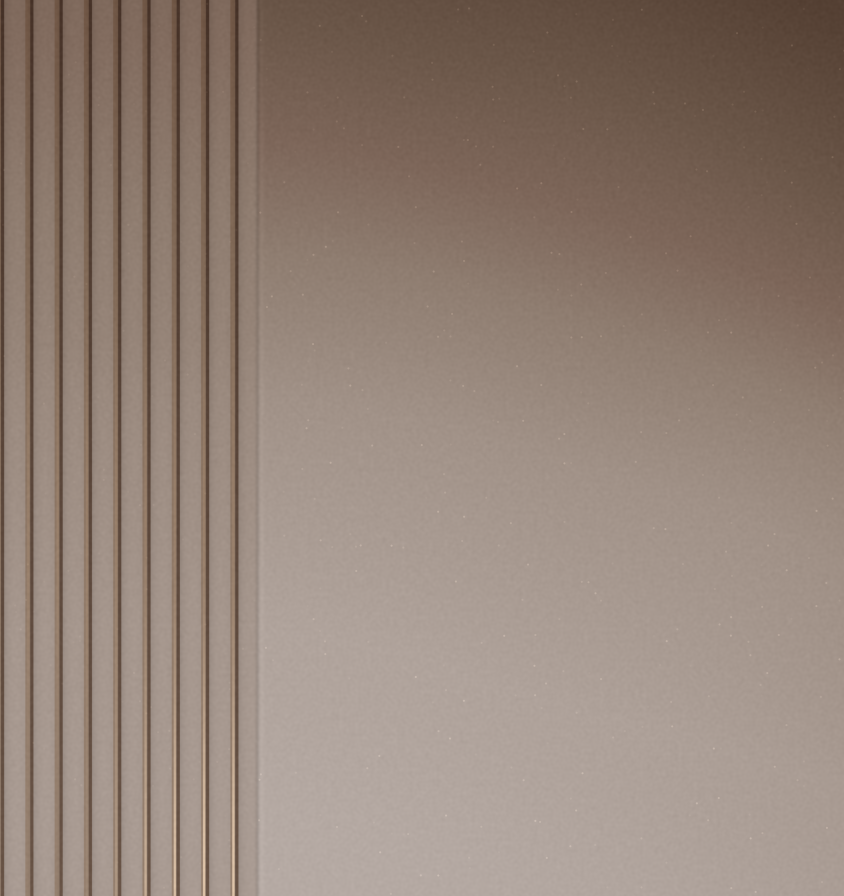
Write a Shadertoy shader that draws this texture.

```glsl
#define GROOVE_PITCH 0.0347
#define GROOVE_FIRST 0.0030
#define GROOVE_LAST 8.0
#define GROOVE_HALF_WIDTH 0.0019
#define PANEL_EDGE 0.305
#define SHADE_SLANT 0.185
#define GRAIN_SCALE 230.0
#define GRAIN_AMOUNT 0.022
#define FLECK_SCALE 150.0
#define FLECK_AMOUNT 0.10

vec2 hash2(vec2 p) {
    vec3 q = fract(p.xyx * vec3(0.1031, 0.1030, 0.0973));
    q += dot(q, q.yzx + 33.33);
    return fract((q.xx + q.yz) * q.zy);
}

float gradientNoise(vec2 p) {
    vec2 cell = floor(p), f = fract(p);
    vec2 u = f * f * f * (f * (f * 6.0 - 15.0) + 10.0);
    vec4 corner;
    for (int i = 0; i < 4; i++) {
        vec2 o = vec2(i & 1, i >> 1);
        corner[i] = dot(hash2(cell + o) * 2.0 - 1.0, f - o);
    }
    return mix(mix(corner.x, corner.y, u.x), mix(corner.z, corner.w, u.x), u.y);
}

// Warm ramp from the lit base to the shaded top
vec3 wallColor(float level) {
    vec3 c = mix(vec3(0.71, 0.665, 0.64), vec3(0.69, 0.64, 0.61),
                 smoothstep(0.05, 0.32, level));
    c = mix(c, vec3(0.63, 0.57, 0.53), clamp((level - 0.30) / 0.25, 0.0, 1.0));
    c = mix(c, vec3(0.56, 0.49, 0.44), clamp((level - 0.55) / 0.17, 0.0, 1.0));
    c = mix(c, vec3(0.49, 0.40, 0.35), clamp((level - 0.72) / 0.12, 0.0, 1.0));
    c = mix(c, vec3(0.42, 0.34, 0.285), clamp((level - 0.84) / 0.13, 0.0, 1.0));
    return mix(c, vec3(0.33, 0.25, 0.20), clamp((level - 0.97) / 0.21, 0.0, 1.0));
}

float band(float d, float halfWidth, float aa) {
    return 1.0 - smoothstep(halfWidth - aa, halfWidth + aa, abs(d));
}

// Ribs parted by dark grooves, each with a lit left lip
vec3 flutedColor(vec3 wall, vec2 uv, float aa) {
    float index = clamp(round((uv.x - GROOVE_FIRST) / GROOVE_PITCH), 0.0, GROOVE_LAST);
    float d = uv.x - GROOVE_FIRST - index * GROOVE_PITCH;
    vec3 c = mix(wall, vec3(0.57, 0.49, 0.435), 0.30);

    // Soft rounding on both sides of the groove
    c *= 1.0 - 0.15 * exp(-abs(d) / 0.0045);

    // Bronze lip with a glint growing toward the lower right
    float lip = band(d + 0.0047, 0.0030, aa);
    c = mix(c, c * vec3(0.91, 0.85, 0.78), lip);
    float glint = smoothstep(0.38, 0.0, uv.y) * smoothstep(2.0, 7.0, index);
    float sheen = exp(-pow((uv.y - 0.42) / 0.24, 2.0)) * 0.22;
    float highlight = band(d + 0.0040, 0.0014, aa);
    c += highlight * (vec3(0.30, 0.28, 0.24) * glint + vec3(0.25, 0.19, 0.12) * sheen);

    // Groove core
    vec3 core = mix(vec3(0.36, 0.27, 0.21), vec3(0.23, 0.15, 0.11), uv.y);
    return mix(c, core, 0.78 * band(d, GROOVE_HALF_WIDTH, aa));
}

void mainImage(out vec4 fragColor, in vec2 fragCoord) {
    vec2 uv = fragCoord / iResolution.xy;
    vec2 p = fragCoord / iResolution.y;
    float aa = 0.75 / iResolution.x;

    // Slanted shade, darkest at the upper right
    float across = clamp((uv.x - PANEL_EDGE) / (1.0 - PANEL_EDGE), 0.0, 1.0);
    float level = uv.y + SHADE_SLANT * pow(across, 1.5);
    level += 0.035 * gradientNoise(uv * vec2(2.5, 3.0) + 4.0);
    vec3 wall = wallColor(level);
    wall -= vec3(0.035, 0.04, 0.045) * across * across * smoothstep(0.5, 0.0, uv.y);

    // Lighter ribs where the plain wall falls into shade
    vec3 ribBase = wallColor(min(uv.y, 0.62 + 0.66 * (uv.y - 0.62)));
    vec3 fluted = flutedColor(ribBase, uv, aa);
    float plain = smoothstep(PANEL_EDGE - 0.0015 - aa, PANEL_EDGE + 0.0015 + aa, uv.x);
    vec3 color = mix(fluted, wall, plain);

    // Faint seam at the panel edge
    float seam = uv.x - PANEL_EDGE;
    color *= 1.0 - 0.09 * exp(-pow(seam / 0.0025, 2.0));
    color += 0.018 * exp(-pow((seam - 0.005) / 0.003, 2.0));

    // Fine grain
    float grain = gradientNoise(p * GRAIN_SCALE)
                + 0.5 * gradientNoise(p * GRAIN_SCALE * 0.47 + 19.0);
    color += GRAIN_AMOUNT * grain;

    // Sparse pale flecks
    vec2 cell = floor(p * FLECK_SCALE);
    vec2 seed = hash2(cell + 71.0);
    vec2 offset = fract(p * FLECK_SCALE) - mix(vec2(0.3), vec2(0.7), hash2(cell + 13.0));
    float fleck = smoothstep(0.28, 0.05, length(offset)) * step(0.975, seed.x);
    color += vec3(1.0, 0.92, 0.82) * fleck * seed.y * FLECK_AMOUNT * mix(0.4, 1.0, plain);

    fragColor = vec4(clamp(color, 0.0, 1.0), 1.0);
}
```
